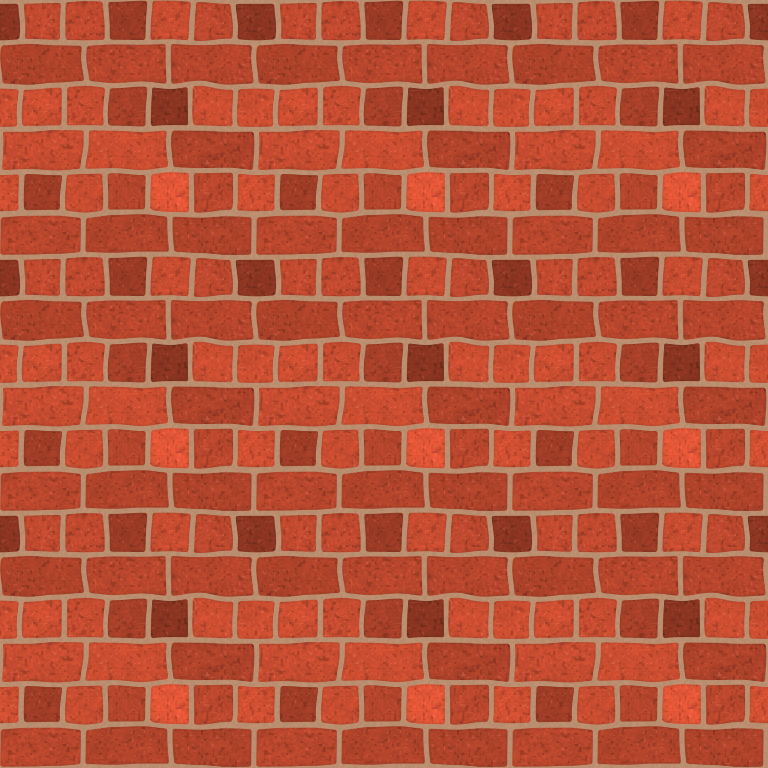
Reproduce this texture procedurally as a Shadertoy shader.

```glsl
// Seamless English-bond brick wall: rows of long stretchers alternate with rows of square headers.

const float TILES = 3.0;        // repeats of the colour pattern across and down
const float ROWS = 6.0;         // brick rows in one repeat
const float JOINT = 0.12;       // mortar width, in row heights
const float CORNER = 0.06;      // corner radius, in row heights
const float WOBBLE = 0.055;     // unevenness of the brick edges
const vec3 CLAY = vec3(0.71, 0.27, 0.17);
const vec3 MORTAR = vec3(0.73, 0.56, 0.44);

// Firing tone of each brick: six headers, then three stretchers, per pair of rows
const float TONES[27] = float[27](
    1.15, 0.88, 1.10, 1.00, 1.23, 1.02,   1.02, 0.97, 0.96,
    1.12, 1.12, 1.10, 0.92, 0.76, 1.12,   1.09, 1.12, 0.95,
    0.77, 1.06, 1.06, 0.85, 1.09, 1.03,   0.96, 1.01, 1.00);

float hash(vec2 p) {
    vec3 q = fract(p.xyx * 0.1031);
    q += dot(q, q.yzx + 33.33);
    return fract((q.x + q.y) * q.z);
}

// Value noise on the unit square that wraps after a whole number of cells
float wrapNoise(vec2 uv, float cells, float seed) {
    vec2 p = uv * cells;
    vec2 a = mod(floor(p), cells);
    vec2 b = mod(a + 1.0, cells);
    vec2 f = fract(p);
    f = f * f * (3.0 - 2.0 * f);
    float low = mix(hash(a + seed), hash(vec2(b.x, a.y) + seed), f.x);
    float high = mix(hash(vec2(a.x, b.y) + seed), hash(b + seed), f.x);
    return mix(low, high, f.y);
}

float roundedBox(vec2 p, vec2 halfSize, float radius) {
    vec2 q = abs(p) - halfSize + radius;
    return length(max(q, 0.0)) + min(max(q.x, q.y), 0.0) - radius;
}

// Clay with broad blotches, fine grain, dark pits and pale flecks
vec3 clayColor(vec2 uv, float tone) {
    float blotch = wrapNoise(uv, 24.0, 11.0) - 0.5;
    float grain = wrapNoise(uv, 128.0, 23.0) - 0.5;
    float pits = smoothstep(0.68, 0.92, wrapNoise(uv, 90.0, 37.0));
    float flecks = smoothstep(0.80, 0.96, wrapNoise(uv, 110.0, 53.0));
    float shade = 1.01 + 0.07 * blotch + 0.13 * grain - 0.16 * pits;
    return CLAY * tone * shade + 0.06 * flecks;
}

vec3 mortarColor(vec2 uv) {
    float grain = wrapNoise(uv, 120.0, 71.0) - 0.5;
    return MORTAR * (1.0 + 0.06 * grain);
}

void mainImage(out vec4 fragColor, in vec2 fragCoord) {
    vec2 uv = fract(fragCoord / iResolution.xy * TILES);

    // Bend the grid a little so that the joints look hand laid
    vec2 bend = vec2(wrapNoise(uv, 9.0, 5.0), wrapNoise(uv, 9.0, 83.0)) - 0.5;
    vec2 p = uv * ROWS + WOBBLE * 2.0 * bend + vec2(0.015, 0.0);

    // Find the brick: even rows hold stretchers, odd rows shifted headers
    float row = mod(floor(p.y), ROWS);
    float header = mod(row, 2.0);
    float brickLength = 2.0 - header;
    float along = p.x / brickLength + 0.5 * header;
    float column = mod(floor(along), ROWS / brickLength);
    int toneIndex = int(floor(row / 2.0) * 9.0 + column + 6.0 * (1.0 - header));

    // Distance to the brick outline
    vec2 size = vec2(brickLength, 1.0);
    vec2 local = (fract(vec2(along, p.y)) - 0.5) * size;
    float dist = roundedBox(local, 0.5 * (size - JOINT), CORNER);

    // Darken the rim slightly, then lay the brick over the mortar
    vec3 brick = clayColor(uv, TONES[toneIndex]);
    brick *= 1.0 - 0.07 * smoothstep(-0.07, 0.0, dist);
    float soft = 0.6 * TILES * ROWS / iResolution.y;
    float cover = 1.0 - smoothstep(-soft, soft, dist);
    fragColor = vec4(mix(mortarColor(uv), brick, cover), 1.0);
}
```
